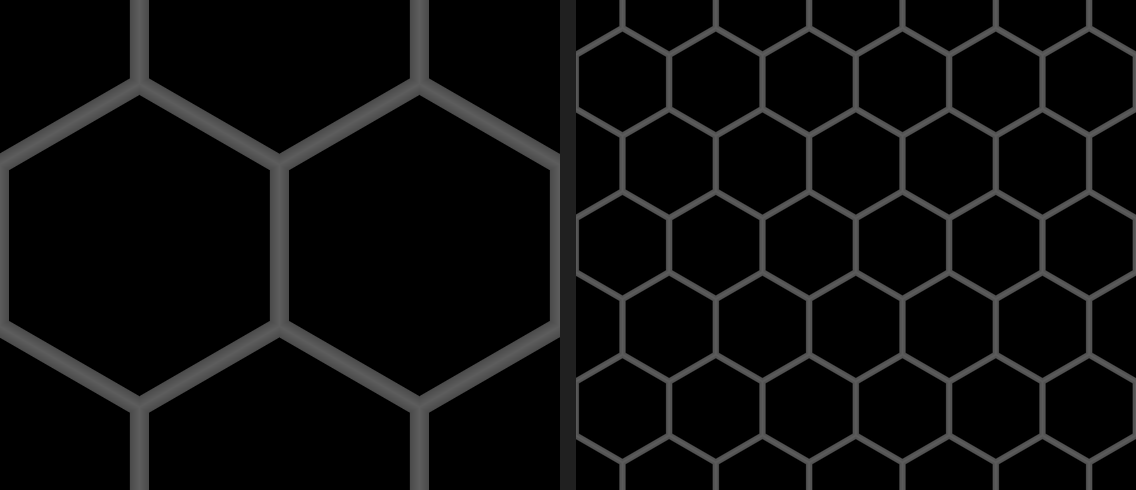
Left: one tile. Right: repeated 3 by 3.
This pattern is drawn by a Shadertoy shader. Its source:

```glsl
// Seamless honeycomb of thin grey bars with a soft rounded shade on black.
#define COLUMNS 2.0         // repeats across
#define ROWS 1.0            // repeats down, each holding two staggered rows
#define CELL_HEIGHT 1.75    // height of one repeat, in cell widths
#define BAR_HALF 0.0342     // half the bar width, in cell widths
#define RIDGE_GREY 0.365    // middle of a bar
#define RIM_GREY 0.29       // border of a bar
#define SHIFT vec2(0.002)   // small offset of the lattice

float segmentDistance(vec2 p, vec2 a, vec2 b) {
    vec2 ab = b - a;
    return length(p - a - ab * clamp(dot(p - a, ab) / dot(ab, ab), 0.0, 1.0));
}

// Distance to the bars, with one repeat folded into a quarter.
float honeycombDistance(vec2 p) {
    vec2 cell = vec2(1.0, CELL_HEIGHT);
    vec2 q = abs(mod(p, cell) - 0.5 * cell);
    float side = inversesqrt(3.0);
    vec2 shoulder = vec2(0.5, 0.5 * side);
    vec2 apex = vec2(0.0, side);
    float d = segmentDistance(q, vec2(0.5, 0.0), shoulder);
    d = min(d, segmentDistance(q, shoulder, apex));
    return min(d, segmentDistance(q, apex, vec2(0.0, 0.5 * CELL_HEIGHT)));
}

void mainImage(out vec4 fragColor, in vec2 fragCoord) {
    vec2 span = vec2(COLUMNS, ROWS * CELL_HEIGHT);
    vec2 p = fragCoord / iResolution.xy * span + SHIFT;
    float pixel = span.y / iResolution.y;

    // Bars fade from ridge to rim, with a one pixel smooth edge.
    float d = honeycombDistance(p);
    float grey = mix(RIDGE_GREY, RIM_GREY, clamp(d / BAR_HALF, 0.0, 1.0));
    float coverage = clamp(0.5 + (BAR_HALF - d) / pixel, 0.0, 1.0);
    fragColor = vec4(vec3(grey * coverage), 1.0);
}
```
